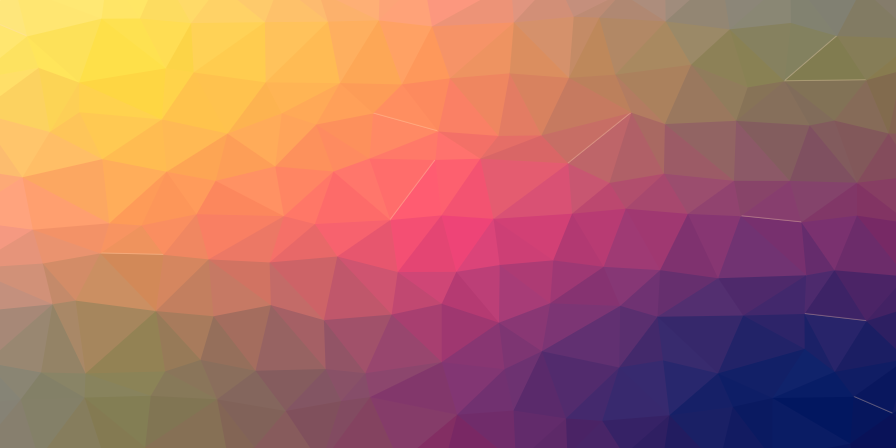
A Shadertoy shader for this background:

```glsl
// Low-poly mesh of flat triangles, fading from yellow through pink to navy.

const vec2 CELL = vec2(0.130, 0.106);      // mean facet size, canvas height = 1
const vec2 ORIGIN = vec2(0.075, 0.0885);   // position of mesh point (0, 0)
const vec2 JITTER = vec2(0.66, 0.54);      // scatter of mesh points, in cells
const float FACET_VARIATION = 0.025;
const float SEAM_RATE = 0.02;
const float SEAM_WIDTH = 0.0015;

// Sine-free hashes
vec2 hash22(vec2 p) {
    vec3 q = fract(vec3(p.xyx) * vec3(0.1031, 0.1030, 0.0973));
    q += dot(q, q.yzx + 33.33);
    return fract((q.xx + q.yz) * q.zy);
}

// Mesh point of a grid index
vec2 meshPoint(vec2 id) {
    vec2 offset = (hash22(id + 57.0) - 0.5) * JITTER;
    return ORIGIN + (id + offset) * CELL;
}

vec3 blendStop(vec3 base, vec3 next, float from, float to, float t) {
    return mix(base, next, clamp((t - from) / (to - from), 0.0, 1.0));
}

// Colour ramp shared by both axes
vec3 ramp(float t) {
    const vec3 cream  = vec3(1.00, 0.91, 0.52);
    const vec3 yellow = vec3(1.00, 0.88, 0.25);
    const vec3 orange = vec3(1.00, 0.66, 0.34);
    const vec3 pink   = vec3(1.00, 0.28, 0.47);
    const vec3 plum   = vec3(0.55, 0.21, 0.45);
    const vec3 indigo = vec3(0.13, 0.15, 0.42);
    const vec3 navy   = vec3(0.01, 0.11, 0.40);
    const vec3 dusk   = vec3(0.05, 0.07, 0.34);
    vec3 color = blendStop(cream, yellow, 0.00, 0.15, t);
    color = blendStop(color, orange, 0.15, 0.30, t);
    color = blendStop(color, pink,   0.30, 0.50, t);
    color = blendStop(color, plum,   0.50, 0.65, t);
    color = blendStop(color, indigo, 0.65, 0.80, t);
    color = blendStop(color, navy,   0.80, 0.90, t);
    return blendStop(color, dusk,    0.90, 1.00, t);
}

// Average of a left-to-right ramp and a top-to-bottom ramp
vec3 backdrop(vec2 p, float aspect) {
    return 0.5 * (ramp(p.x / aspect) + ramp(1.0 - p.y));
}

// Signed distance to the line a-b, positive on its left
float edgeDistance(vec2 p, vec2 a, vec2 b) {
    vec2 along = normalize(b - a);
    vec2 rel = p - a;
    return along.x * rel.y - along.y * rel.x;
}

// Adds one counterclockwise facet: weighted colour in rgb, coverage in a
void addFacet(inout vec4 sum, vec2 p, vec2 a, vec2 b, vec2 c,
              float aspect, float pixel) {
    float firstEdge = edgeDistance(p, a, b);
    float inside = min(firstEdge,
                       min(edgeDistance(p, b, c), edgeDistance(p, c, a)));
    float coverage = clamp(0.5 + inside / pixel, 0.0, 1.0);
    if (coverage <= 0.0) return;

    vec2 center = (a + b + c) / 3.0;
    vec2 random = hash22(floor(center * 1000.0));
    vec3 color = backdrop(center, aspect) + FACET_VARIATION * (random.x - 0.5);

    // A few facets have a faint light seam
    float seam = 1.0 - smoothstep(0.0, SEAM_WIDTH + pixel, abs(firstEdge));
    color = mix(color, vec3(1.0, 0.85, 0.72),
                0.4 * seam * step(random.y, SEAM_RATE));
    sum += vec4(color, 1.0) * coverage;
}

// Splits a grid cell along its shorter diagonal
void addCell(inout vec4 sum, vec2 p, vec2 id, float aspect, float pixel) {
    vec2 a = meshPoint(id);
    vec2 b = meshPoint(id + vec2(1.0, 0.0));
    vec2 c = meshPoint(id + vec2(1.0, 1.0));
    vec2 d = meshPoint(id + vec2(0.0, 1.0));
    if (distance(a, c) < distance(b, d)) {
        addFacet(sum, p, a, b, c, aspect, pixel);
        addFacet(sum, p, a, c, d, aspect, pixel);
    } else {
        addFacet(sum, p, a, b, d, aspect, pixel);
        addFacet(sum, p, b, c, d, aspect, pixel);
    }
}

void mainImage(out vec4 fragColor, in vec2 fragCoord) {
    float pixel = 1.0 / iResolution.y;
    float aspect = iResolution.x * pixel;
    vec2 p = fragCoord * pixel;
    vec2 home = floor((p - ORIGIN) / CELL);

    // Jittered cells can reach into their neighbours
    vec4 sum = vec4(0.0);
    for (int y = -1; y <= 1; y++) {
        for (int x = -1; x <= 1; x++) {
            addCell(sum, p, home + vec2(x, y), aspect, pixel);
        }
    }
    fragColor = vec4(sum.rgb / max(sum.a, 0.001), 1.0);
}
```
